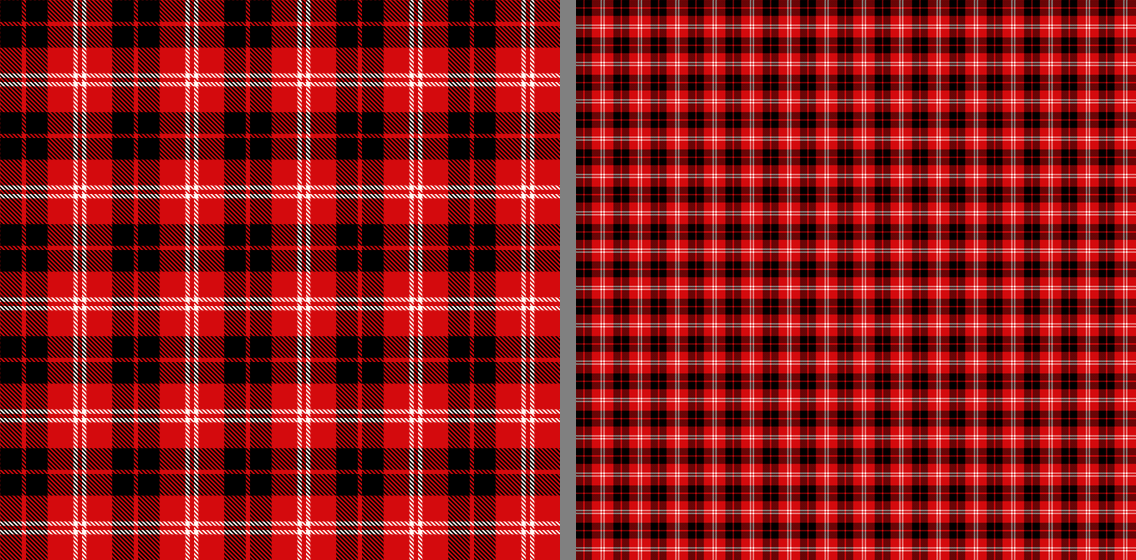
Left: one tile. Right: repeated 3 by 3.
Write a WebGL 2 fragment shader that draws this pattern.

```glsl
#version 300 es
precision highp float;

#define REPEATS 5.0
#define UNITS 26.0
#define DARK_CENTER 5.55
#define DARK_HALF 5.5
#define LINE_HALF 0.5
#define WHITE_OFFSET 12.0
#define TWILL_FILL 0.5
#define TWILL_PHASE 0.0
#define RED vec3(0.83, 0.04, 0.05)
#define BLACK vec3(0.0, 0.0, 0.0)
#define WHITE vec3(1.0, 0.98, 0.96)

uniform vec2 u_resolution;
out vec4 fragColor;

// Coverage of a band, given the distance from its center line
float band(float dist, float halfWidth, float pixel) {
    return clamp((halfWidth - abs(dist)) / pixel + 0.5, 0.0, 1.0);
}

// Color of the yarn at a position counted in sett units
vec3 yarnColor(float position, float pixel) {
    // The sett is mirrored about the center of its dark band
    float fromCenter = abs(mod(position - DARK_CENTER + 0.5 * UNITS, UNITS) - 0.5 * UNITS);
    vec3 color = mix(RED, BLACK, band(fromCenter, DARK_HALF, pixel));
    color = mix(color, RED, band(fromCenter, LINE_HALF, pixel));
    return mix(color, WHITE, band(fromCenter - WHITE_OFFSET, LINE_HALF, pixel));
}

// Share of warp yarn on the surface: diagonal ribs, one per sett unit
float twill(vec2 position, vec2 pixel) {
    float phase = fract(position.x - position.y + TWILL_PHASE);
    return band(phase - 0.5, 0.5 * TWILL_FILL, length(pixel));
}

void main() {
    vec2 uv = gl_FragCoord.xy / u_resolution;
    uv.y = 1.0 - uv.y; // the sett is counted from the top

    vec2 position = uv * REPEATS * UNITS;
    vec2 pixel = REPEATS * UNITS / u_resolution;

    // Warp runs vertically, weft horizontally
    vec3 warp = yarnColor(position.x, pixel.x);
    vec3 weft = yarnColor(position.y, pixel.y);

    fragColor = vec4(mix(weft, warp, twill(position, pixel)), 1.0);
}
```
